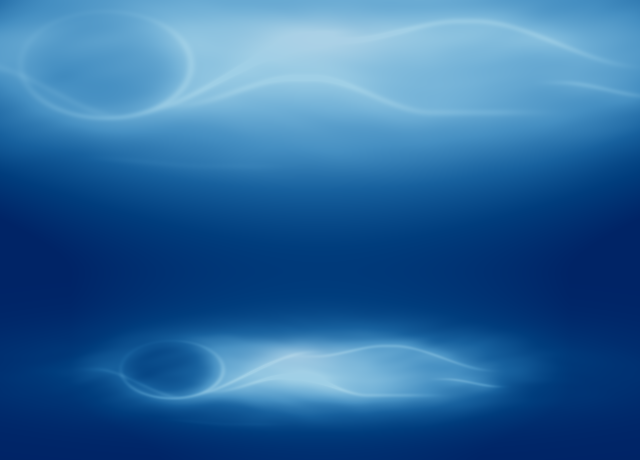
A WebGL 1 fragment shader for this background:

```glsl
precision highp float;
// Deep blue backdrop: a misty sky of light ribbons above a glowing pool of the same ribbons.
uniform vec2 u_resolution;

const float ASPECT = 1.391;
const vec3 NAVY = vec3(0.00, 0.14, 0.40);
const vec3 DEEP = vec3(0.00, 0.24, 0.49);
const vec3 OCEAN = vec3(0.09, 0.38, 0.62);
const vec3 AZURE = vec3(0.27, 0.56, 0.76);
const vec3 SKY = vec3(0.44, 0.69, 0.84);
const vec3 MIST = vec3(0.62, 0.81, 0.90);
const vec3 BLUSH = vec3(0.74, 0.83, 0.90);

vec2 gradientAt(vec2 cell) {
  float angle = 6.2832 * fract(sin(dot(cell, vec2(127.1, 311.7))) * 4375.54);
  return vec2(cos(angle), sin(angle));
}

float gradientNoise(vec2 p) {
  vec2 i = floor(p), f = fract(p);
  vec2 u = f * f * f * (f * (f * 6.0 - 15.0) + 10.0);
  vec2 e = vec2(1.0, 0.0);
  float low = mix(dot(gradientAt(i), f), dot(gradientAt(i + e), f - e), u.x);
  float high = mix(dot(gradientAt(i + e.yx), f - e.yx), dot(gradientAt(i + 1.0), f - 1.0), u.x);
  return mix(low, high, u.y);
}

float fbm(vec2 p) {
  float sum = 0.0, gain = 0.6;
  for (int i = 0; i < 3; i++) {
    sum += gain * gradientNoise(p);
    p = p * 2.0 + vec2(3.7, 1.9);
    gain *= 0.5;
  }
  return sum;
}

float blob(vec2 p, vec2 center, vec2 size) {
  vec2 q = (p - center) / size;
  return exp(-dot(q, q));
}

// Soft window that opens and closes along x
float span(float x, float start, float end, float fade) {
  return smoothstep(start, start + fade, x) * (1.0 - smoothstep(end - fade, end, x));
}

// Fine bright line inside a broad halo
float strand(float d, float width) {
  float fine = d / width, broad = d / (width * 5.0);
  return 0.55 * exp(-fine * fine) + 0.45 * exp(-broad * broad);
}

// Ribbons, ring and mist; p.y runs downward
float veil(vec2 p) {
  float x = p.x;
  float rise = 0.255 - 0.185 * smoothstep(0.25, 0.75, x);
  float crest = 0.088 - 0.042 * smoothstep(0.75, 1.0, x) + 0.10 * smoothstep(1.03, 1.4, x);
  float fold = 0.23 - 0.06 * smoothstep(0.38, 0.64, x) + 0.075 * smoothstep(0.68, 0.94, x);
  float tail = 0.18 + 0.03 * smoothstep(1.22, 1.42, x);
  float drift = 0.345 + 0.017 * smoothstep(0.2, 0.45, x);
  float sweep = 0.14 + 0.117 * smoothstep(-0.05, 0.28, x);

  float light = 0.15 * strand(p.y - rise, 0.008) * span(x, 0.25, 0.80, 0.15);
  light += 0.15 * strand(p.y - crest, 0.007) * span(x, 0.62, 1.45, 0.22);
  light += 0.13 * strand(p.y - fold, 0.008) * span(x, 0.32, 1.25, 0.20);
  light += 0.15 * strand(p.y - tail, 0.006) * span(x, 1.15, 1.47, 0.12);
  light += 0.09 * strand(p.y - drift, 0.007) * span(x, 0.12, 0.70, 0.18);
  light += 0.08 * strand(p.y - sweep, 0.009) * span(x, -0.15, 0.34, 0.15);

  // Ring, brightest at its lower right
  vec2 q = (p - vec2(0.23, 0.141)) / vec2(0.185, 0.116);
  float radius = length(q);
  float facing = smoothstep(-1.2, 1.2, dot(q, vec2(0.5, 0.86)));
  light += (0.04 + 0.14 * facing) * strand((radius - 1.0) * 0.13, 0.007);
  light -= 0.13 * exp(-pow(radius, 4.0) * 1.4);

  // Stretched mist
  vec2 flow = vec2(p.x * 2.2, p.y * 7.0 + 0.35 * sin(p.x * 5.0));
  return light + 0.13 * fbm(flow);
}

vec3 palette(float b) {
  float s = clamp(b, 0.0, 1.0) * 5.0;
  vec3 c = mix(NAVY, DEEP, clamp(s, 0.0, 1.0));
  c = mix(c, OCEAN, clamp(s - 1.0, 0.0, 1.0));
  c = mix(c, AZURE, clamp(s - 2.0, 0.0, 1.0));
  c = mix(c, SKY, clamp(s - 3.0, 0.0, 1.0));
  return mix(c, MIST, clamp(s - 4.0, 0.0, 1.0));
}

void main() {
  vec2 uv = gl_FragCoord.xy / u_resolution;
  vec2 p = vec2(uv.x * ASPECT, 1.0 - uv.y);
  float side = 2.0 * uv.x - 1.0;

  // Sky fading into the dark middle, with dim sides
  float b = 0.17 + 0.78 * (1.0 - smoothstep(0.08, 0.60, p.y));
  b -= 0.18 * (1.0 - smoothstep(0.0, 0.10, p.y));
  b -= 0.28 * side * side + 0.10 * smoothstep(0.85, 1.0, p.y);
  b = max(b, 0.0);
  b += veil(p) * (1.0 - smoothstep(0.22, 0.46, p.y));

  // Pool of light below, carrying a smaller copy of the ribbons
  float pool = blob(p, vec2(0.68, 0.81), vec2(0.56, 0.10));
  float core = blob(p, vec2(0.72, 0.815), vec2(0.26, 0.06));
  vec2 small = (p - vec2(0.399, 0.866)) / vec2(0.60, 0.54) + vec2(0.272, 0.257);
  b += 0.50 * pool + 0.27 * core + 1.4 * veil(small) * smoothstep(0.05, 0.6, pool);

  // Warm tint where the ribbons meet
  float warm = blob(p, vec2(0.70, 0.085), vec2(0.16, 0.05));
  warm += blob(p, vec2(0.65, 0.775), vec2(0.10, 0.03));
  vec3 color = mix(palette(b), BLUSH, 0.4 * warm);
  gl_FragColor = vec4(color, 1.0);
}
```
